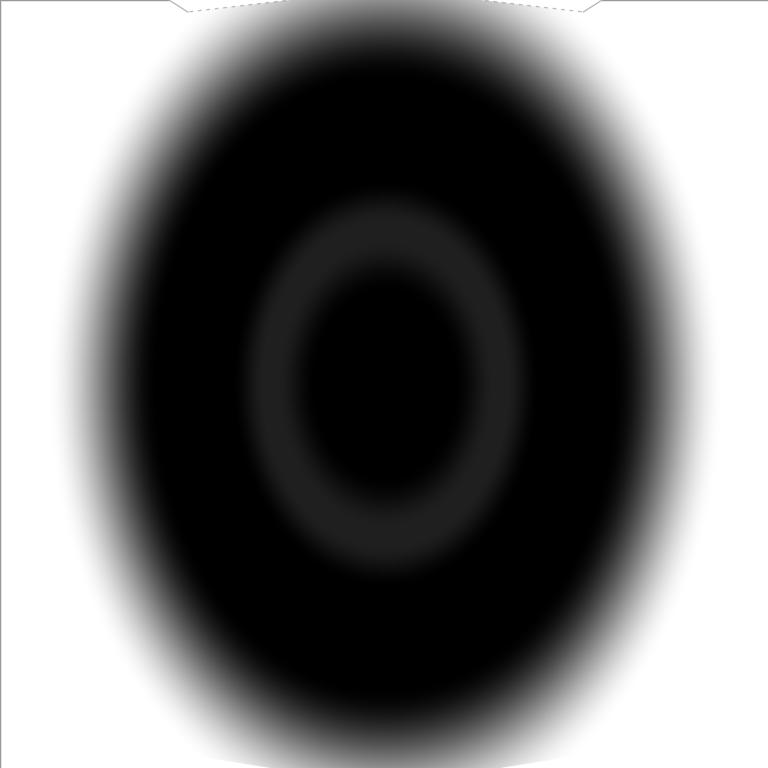
Reproduce this background procedurally as a WebGL 1 fragment shader.

```glsl
precision highp float;
// Soft black oval with a faint charcoal inner ring, on white with thin grey trim.

uniform vec2 u_resolution;

float segmentDistance(vec2 p, vec2 a, vec2 b) {
  vec2 along = b - a;
  return length(p - a - along * clamp(dot(p - a, along) / dot(along, along), 0.0, 1.0));
}

// Coverage of the side where the signed distance is negative
float inside(float dist, float soft) {
  return 1.0 - smoothstep(-soft, soft, dist);
}

void main() {
  vec2 uv = gl_FragCoord.xy / u_resolution;
  float soft = 0.75 / min(u_resolution.x, u_resolution.y);

  // Upright 3:4 oval, fading from black to white
  float radius = length((uv - vec2(0.502, 0.5)) * vec2(1.0, 0.75));
  float shade = smoothstep(0.297, 0.441, radius);

  // Faint ring around the dark centre
  float ring = smoothstep(0.09, 0.142, radius) * (1.0 - smoothstep(0.157, 0.2, radius));
  shade += 0.122 * ring;

  // Mirrored coordinates: distance from the axis, depth below the top
  vec2 trim = vec2(abs(uv.x - 0.502), 1.0 - uv.y);

  // White slivers cut from the top and bottom edges
  float topCut = max(trim.y - 0.117 * (trim.x - 0.124), trim.y - 0.64 * (0.282 - trim.x));
  float bottomCut = max(uv.y - 0.16 * (trim.x - 0.15), trim.x - 0.26);
  shade = mix(shade, 1.0, inside(topCut, soft));
  shade = mix(shade, 1.0, inside(bottomCut, soft));

  // Outline of the top notches: solid short edge, dashed long edge
  vec2 notchTip = vec2(0.2575, 0.0156);
  float shortEdge = segmentDistance(trim, notchTip, vec2(0.282, 0.0));
  float longEdge = segmentDistance(trim, notchTip, vec2(0.124, 0.0));
  float dash = smoothstep(0.2, 0.35, abs(fract(trim.x / 0.011) - 0.5));
  shade = mix(shade, 0.62, 0.8 * inside(shortEdge - 0.0008, soft));
  shade = mix(shade, 0.55, 0.6 * dash * inside(longEdge - 0.0008, soft));

  // Hairline along the left side and the outer parts of the top
  float topLine = max(trim.y - 0.0016, 0.282 - trim.x);
  float hairline = max(inside(uv.x - 0.0016, soft), inside(topLine, soft));
  shade = mix(shade, 0.6, hairline);

  gl_FragColor = vec4(vec3(shade), 1.0);
}
```
